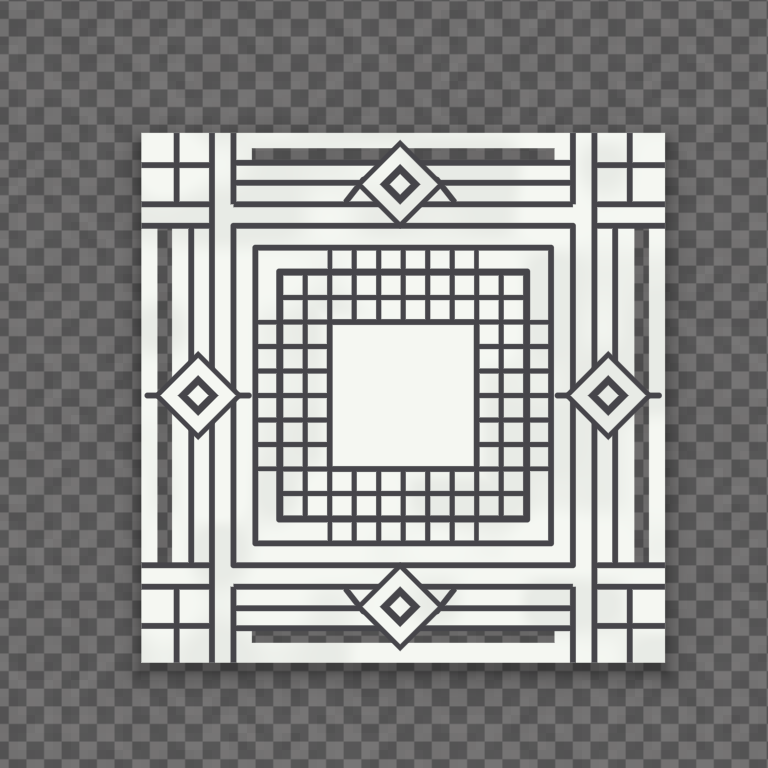
Write a WebGL 1 fragment shader that draws this pattern.

```glsl
precision highp float;
uniform vec2 u_resolution;

const vec3 DARK_TILE = vec3(0.335, 0.333, 0.335);
const vec3 LIGHT_TILE = vec3(0.455, 0.45, 0.45);
const vec3 INK = vec3(0.275, 0.272, 0.29);
const vec3 IVORY = vec3(0.96, 0.97, 0.95);
const float PITCH = 0.0319;
const float STROKE = 0.0038;

float hash(vec2 p) {
  return fract(sin(dot(p, vec2(127.1, 311.7))) * 43758.5);
}

float noise(vec2 p) {
  vec2 i = floor(p), f = fract(p);
  f = f * f * (3.0 - 2.0 * f);
  return mix(mix(hash(i), hash(i + vec2(1, 0)), f.x),
             mix(hash(i + vec2(0, 1)), hash(i + 1.0), f.x), f.y);
}

float box(vec2 p, vec2 halfSize) {
  vec2 d = abs(p) - halfSize;
  return length(max(d, 0.0)) + min(max(d.x, d.y), 0.0);
}

float span(vec2 p, vec2 lo, vec2 hi) {
  return box(p - 0.5 * (lo + hi), 0.5 * (hi - lo));
}

float segment(vec2 p, vec2 a, vec2 b) {
  vec2 d = b - a;
  return length(p - a - d * clamp(dot(p - a, d) / dot(d, d), 0.0, 1.0));
}

float frame(vec2 p, vec2 halfSize) {
  return abs(box(p, halfSize)) - STROKE;
}

// Straight stroke at height y, from x0 to x1
float bar(vec2 p, float y, float x0, float x1) {
  return span(p, vec2(x0, y - STROKE), vec2(x1, y + STROKE));
}

float fill(float d, float aa) {
  return 1.0 - smoothstep(-aa, aa, d);
}

vec3 checker(vec2 uv, float aa) {
  vec2 t = uv / 0.02295;
  vec2 wave = clamp((abs(fract(t * 0.5) - 0.5) - 0.25) * 0.0459 / aa, -1.0, 1.0);
  vec3 tile = mix(DARK_TILE, LIGHT_TILE, 0.5 + 0.5 * wave.x * wave.y);
  return tile + 0.025 * (hash(floor(t)) - 0.5);
}

// Square lattice with a short outer row on each side
float lattice(vec2 q) {
  vec2 cell = abs(fract(q / PITCH + 0.5) - 0.5) * PITCH - 0.0034;
  float inner = box(q, vec2(0.1605));
  float arms = min(box(q, vec2(0.0985, 0.1925)), box(q, vec2(0.1925, 0.0985)));
  float zone = max(min(inner, arms), -box(q, vec2(3.0 * PITCH)));
  float upright = max(cell.x, max(zone, q.x - 0.163));
  float level = max(cell.y, max(zone, q.y - 0.163));
  return min(upright, level);
}

// Strokes of the border bands and the corner blocks
float border(vec2 q) {
  vec2 s = q.yx;
  float d = frame(q, vec2(0.221));
  d = min(d, bar(s, 0.249, 0.0, 0.4));
  d = min(d, min(bar(q, 0.249, 0.0, 0.221), bar(q, 0.249, 0.249, 0.4)));
  d = min(d, min(bar(s, 0.221, 0.249, 0.4), bar(q, 0.221, 0.249, 0.4)));
  d = min(d, min(bar(s, 0.276, 0.0, 0.221), bar(q, 0.277, 0.0, 0.221)));
  d = min(d, min(bar(s, 0.295, 0.249, 0.4), bar(q, 0.3, 0.249, 0.4)));
  return min(d, bar(q, 0.303, 0.0, 0.221));
}

vec3 diamond(vec3 color, vec2 p, vec3 paper, float aa) {
  float r = abs(p.x) + abs(p.y);
  color = mix(color, INK, fill((r - 0.058) * 0.707, aa));
  color = mix(color, paper, fill((r - 0.049) * 0.707, aa));
  color = mix(color, INK, fill((r - 0.0265) * 0.707, aa));
  return mix(color, paper, fill((r - 0.0135) * 0.707, aa));
}

void main() {
  vec2 uv = gl_FragCoord.xy / u_resolution;
  float aa = 0.8 / min(u_resolution.x, u_resolution.y);
  vec2 p = uv - vec2(0.525, 0.485);
  vec2 q = abs(p);
  vec2 panelPos = uv - vec2(0.525, 0.482);
  vec2 panelHalf = vec2(0.341, 0.345);

  // Checkered ground and soft drop shadow
  vec3 ground = checker(uv, aa);
  float shade = max(box(panelPos + vec2(0.0, 0.011), panelHalf), 0.0);
  vec3 color = ground * (1.0 - 0.3 * exp(-shade / 0.012));

  // Pale panel with open slots
  vec3 paper = IVORY - 0.05 * smoothstep(0.35, 0.8, noise(uv * 14.0))
             * smoothstep(0.09, 0.12, max(q.x, q.y));
  color = mix(color, paper, fill(box(panelPos, panelHalf), aa));
  float slots = min(span(q, vec2(-0.1, 0.303), vec2(0.197, 0.322)),
                    span(q, vec2(0.301, -0.1), vec2(0.32, 0.221)));
  color = mix(color, ground * 0.92, fill(slots, aa));

  // Border strokes, nested frames and lattice
  float ink = min(border(q), lattice(q));
  ink = min(ink, min(frame(q, vec2(0.1925)), frame(q, vec2(0.1615))));
  ink = min(ink, frame(q, vec2(3.0 * PITCH)));
  ink = max(ink, box(panelPos, panelHalf));

  // Whiskers beside the diamonds
  vec2 top = vec2(abs(p.x + 0.004), q.y) - vec2(0.0, 0.275);
  vec2 side = q - vec2(0.267, 0.0);
  ink = min(ink, segment(top, vec2(0.048, 0.006), vec2(0.07, -0.022)) - STROKE);
  ink = min(ink, segment(side, vec2(-0.066, 0.0), vec2(0.066, 0.0)) - STROKE);
  color = mix(color, INK, fill(ink, aa));

  // Concentric diamonds at the middle of each side
  color = diamond(color, top, paper, aa);
  color = diamond(color, side, paper, aa);

  gl_FragColor = vec4(color, 1.0);
}
```
